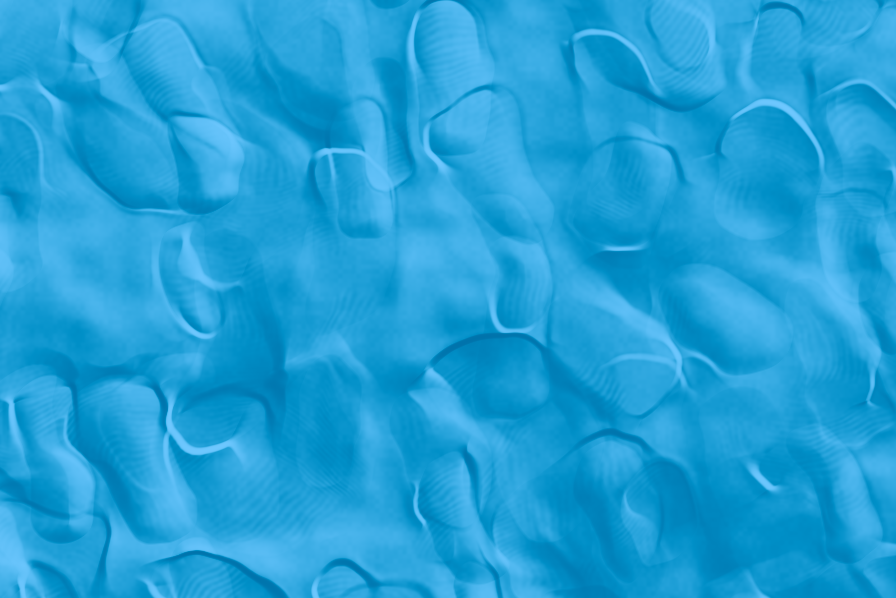
A WebGL 1 fragment shader for this texture:

```glsl
precision highp float;
// Soft blue modelling clay covered with overlapping finger presses.
// Layers of bent, tapered capsules are pressed into a rolling height field,
// which is lit from the upper right and tinted along a narrow blue ramp.

uniform vec2 u_resolution;

const vec3 CLAY_MID = vec3(0.108, 0.618, 0.836);
const vec3 CLAY_STEP = vec3(0.125, 0.063, 0.062);   // colour change per unit of tone
const vec2 LIGHT_DIR = vec2(0.6, 0.8);
const float LIGHT_GAIN = 4.0;
const float TONE_LIMIT = 2.7;
const float TONE_SHIFT = 0.0;
const float MOTTLING = 2.3;
const float HEIGHT_GLOW = 12.0;
const float SLOPE_REACH = 0.0025;
const float CELL = 0.26;
const float PRESS_CHANCE = 0.72;
const float ANGLE_SPREAD = 1.0;
const float ANGLE_LEAN = 0.12;
const float RIDGE_PERIOD = 0.0095;
const float STREAK_PERIOD = 0.013;
const float SHARP_EDGE = 0.005;
const float SOFT_EDGE = 0.055;
const float TAU = 6.2831853;

float hash(vec2 p) {
  vec3 q = fract(vec3(p.xyx) * 0.1031);
  q += dot(q, q.yzx + 33.33);
  return fract((q.x + q.y) * q.z);
}

float noise(vec2 p) {
  vec2 i = floor(p);
  vec2 f = fract(p);
  f = f * f * f * (f * (f * 6.0 - 15.0) + 10.0);
  return mix(mix(hash(i), hash(i + vec2(1.0, 0.0)), f.x),
             mix(hash(i + vec2(0.0, 1.0)), hash(i + vec2(1.0, 1.0)), f.x), f.y);
}

float fbm(vec2 p) {
  return 0.6 * noise(p) + 0.28 * noise(p * 2.1 + 7.3) + 0.12 * noise(p * 4.3 + 19.1);
}

// Skin ridges arching over the fingertip, and drag streaks behind it.
float skinMarks(vec2 q, float halfLength, vec2 seed) {
  float wobble = 2.0 * noise(q * 28.0 + seed);
  float arch = length(q - vec2(0.0, -0.07 - 0.3 * halfLength));
  float ridges = sin(TAU * arch / RIDGE_PERIOD + wobble);
  float streaks = sin(TAU * q.x / STREAK_PERIOD + 2.0 * wobble);
  float patchy = smoothstep(0.3, 0.7, noise(q * 15.0 + seed * 1.7));
  float front = smoothstep(-0.02, 0.03, q.y);
  return patchy * mix(0.22 * streaks, 0.32 * ridges, front);
}

// Presses one finger into the clay; x is height, y is surface tone.
vec2 press(vec2 clay, vec2 p, vec2 id) {
  float angle = (hash(id + 3.1) + hash(id + 4.3) - 1.0) * ANGLE_SPREAD + ANGLE_LEAN
              + step(0.6, hash(id + 5.7)) * 0.5 * TAU;
  float c = cos(angle);
  float s = sin(angle);
  vec2 q = vec2(c * p.x + s * p.y, c * p.y - s * p.x);
  float halfLength = mix(0.025, 0.105, hash(id + 8.3));
  float radius = mix(0.042, 0.084, hash(id + 11.9));
  float side = hash(id + 14.2) - 0.5;

  q.x += side * 5.0 * q.y * q.y;
  float width = radius * (1.0 + 1.3 * q.y);
  float d = length(vec2(q.x, q.y - clamp(q.y, -halfLength, halfLength))) - width;
  if (d > 0.08) return clay;

  // Parts of the tip and one flank cut a crisp edge; the rest melts into the clay.
  float crisp = smoothstep(-halfLength - 0.02, halfLength, q.y + side * 2.4 * q.x);
  crisp *= smoothstep(0.15, 0.6, noise(q * 13.0 + id));
  float edge = mix(SOFT_EDGE, SHARP_EDGE, crisp);
  float inside = 1.0 - smoothstep(-edge, edge, d);

  float depth = clamp(-d / radius, 0.0, 1.0);
  float bulge = mix(-0.022, 0.025, hash(id + 17.6));
  float tilt = (hash(id + 21.4) - 0.5) * 0.3;
  float offset = (hash(id + 24.8) - 0.45) * 0.016;
  float floorHeight = 0.45 * clay.x + offset + tilt * q.y
                    + bulge * (1.0 - (1.0 - depth) * (1.0 - depth));
  float lip = 0.0018 * crisp * exp(-pow((d - 0.006) / 0.009, 2.0));
  float crease = 0.8 * crisp * exp(-abs(d - 0.003) / 0.009);

  vec2 pressed = vec2(floorHeight, skinMarks(q, halfLength, id));
  return mix(clay, pressed, inside) + vec2(lip, -crease * (1.0 - 0.7 * inside));
}

vec2 claySurface(vec2 p) {
  vec2 clay = vec2(0.085 * fbm(p * 4.0 + 2.0) - 0.042, 0.0);
  p += 0.045 * (vec2(noise(p * 7.0), noise(p * 7.0 + 31.0)) - 0.5);
  p += 0.011 * (vec2(noise(p * 24.0), noise(p * 24.0 + 53.0)) - 0.5);
  for (int layer = 0; layer < 3; layer++) {
    float level = float(layer);
    vec2 shifted = p + level * vec2(0.137, 0.091) + 5.0;
    vec2 home = floor(shifted / CELL);
    for (int j = -1; j <= 1; j++) {
      for (int i = -1; i <= 1; i++) {
        vec2 cell = home + vec2(float(i), float(j));
        vec2 id = cell + level * 47.0;
        if (hash(id) < PRESS_CHANCE) {
          vec2 jitter = 0.2 + 0.6 * vec2(hash(id + 0.7), hash(id + 1.9));
          clay = press(clay, shifted - (cell + jitter) * CELL, id);
        }
      }
    }
  }
  return clay;
}

void main() {
  vec2 p = gl_FragCoord.xy / u_resolution.y;
  vec2 toLight = claySurface(p + LIGHT_DIR * SLOPE_REACH);
  vec2 fromLight = claySurface(p - LIGHT_DIR * SLOPE_REACH);

  // Slope lighting, open heights, skin marks, broad mottling and fine grain.
  float tone = LIGHT_GAIN * (fromLight.x - toLight.x) / (2.0 * SLOPE_REACH);
  tone += HEIGHT_GLOW * (toLight.x + fromLight.x) + 0.5 * (toLight.y + fromLight.y);
  tone += MOTTLING * (fbm(p * 2.6 + 40.0) - 0.5) + 0.3 * (noise(p * 130.0) - 0.5);
  tone += TONE_SHIFT;
  tone /= sqrt(1.0 + tone * tone / (TONE_LIMIT * TONE_LIMIT));

  gl_FragColor = vec4(clamp(CLAY_MID + CLAY_STEP * tone, 0.0, 1.0), 1.0);
}
```
